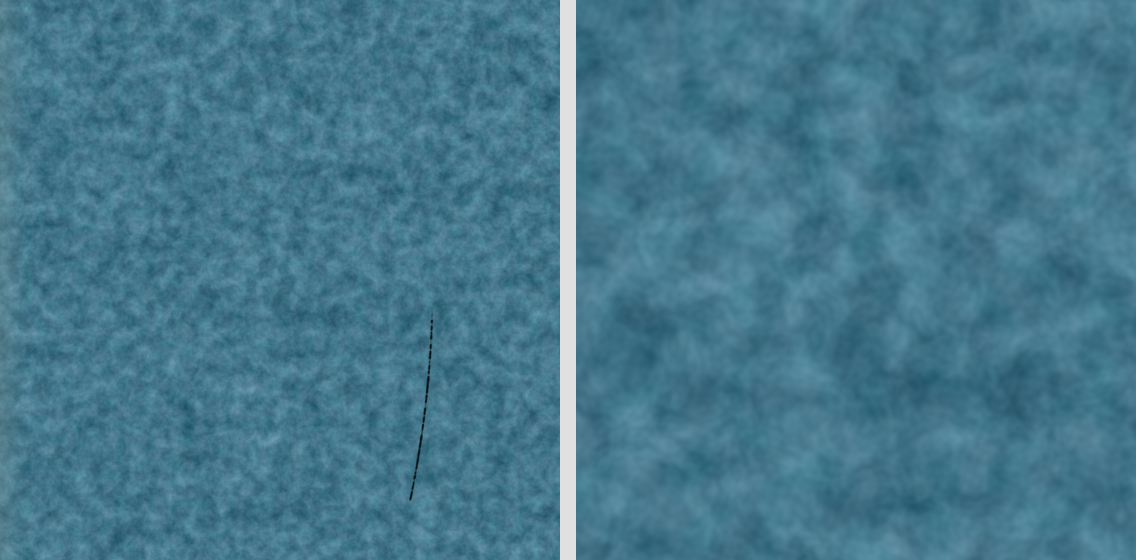
Left: the whole. Right: its middle third, enlarged.
Reproduce this texture procedurally as a WebGL 1 fragment shader.

```glsl
precision highp float;
// Soft mottled teal felt with a faded left edge and one thin, broken dark scratch.

uniform vec2 u_resolution;

#define BASE_COLOR vec3(0.266, 0.466, 0.546)
#define EDGE_COLOR vec3(0.390, 0.530, 0.560)
#define SCRATCH_COLOR vec3(0.03, 0.06, 0.07)
#define MOTTLE_SCALE 31.0
#define MOTTLE_CONTRAST 0.122
#define TINT_AMOUNT 0.035
#define WARP_AMOUNT 0.006
#define EDGE_WIDTH 0.045
#define SCRATCH_TOP vec2(0.772, 0.450)
#define SCRATCH_BOTTOM vec2(0.732, 0.104)
#define SCRATCH_BOW 0.008
#define SCRATCH_HALF_WIDTH 0.0019

// Random unit gradient for a lattice corner
vec2 cornerGradient(vec2 cell) {
  vec3 p = fract(vec3(cell.xyx) * vec3(0.1031, 0.1030, 0.0973));
  p += dot(p, p.yzx + 33.33);
  float angle = 6.28318 * fract((p.x + p.y) * p.z);
  return vec2(cos(angle), sin(angle));
}

float gradientNoise(vec2 p) {
  vec2 cell = floor(p);
  vec2 f = p - cell;
  vec2 blend = f * f * f * (f * (f * 6.0 - 15.0) + 10.0);
  vec2 right = vec2(1.0, 0.0);
  vec2 up = vec2(0.0, 1.0);
  float a = dot(cornerGradient(cell), f);
  float b = dot(cornerGradient(cell + right), f - right);
  float c = dot(cornerGradient(cell + up), f - up);
  float d = dot(cornerGradient(cell + 1.0), f - 1.0);
  return mix(mix(a, b, blend.x), mix(c, d, blend.x), blend.y);
}

// Octaves turned against each other so that no lattice shows
float mottle(vec2 p) {
  mat2 turn = mat2(0.8, 0.6, -0.6, 0.8);
  float sum = 0.0;
  float weight = 1.0;
  for (int i = 0; i < 4; i++) {
    sum += weight * gradientNoise(p);
    p = turn * p * 1.87 + 17.3;
    weight *= 0.68;
  }
  return sum;
}

// Coverage of the bowed scratch, tapered and broken along its length
float scratch(vec2 uv, float pixel) {
  float t = (SCRATCH_TOP.y - uv.y) / (SCRATCH_TOP.y - SCRATCH_BOTTOM.y);
  float center = mix(SCRATCH_TOP.x, SCRATCH_BOTTOM.x, t) + SCRATCH_BOW * 4.0 * t * (1.0 - t);
  float wear = gradientNoise(vec2(uv.y * 150.0, 4.3));
  float halfWidth = SCRATCH_HALF_WIDTH * (0.85 + 0.5 * wear);
  float line = 1.0 - smoothstep(halfWidth - pixel, halfWidth + pixel, abs(uv.x - center));
  float ends = smoothstep(-0.01, 0.05, t) * (1.0 - smoothstep(0.985, 1.0, t));
  float breaks = smoothstep(-0.35, 0.0, wear + 0.25 * (t - 0.3));
  return line * ends * mix(0.3, 1.0, breaks);
}

void main() {
  float pixel = 1.0 / min(u_resolution.x, u_resolution.y);
  vec2 uv = gl_FragCoord.xy * pixel;

  // Felt fibres: warped clumps over broad, faint shading
  vec2 warp = vec2(gradientNoise(uv * 24.0 + 5.7), gradientNoise(uv * 24.0 + 71.2));
  vec2 fibre = uv + WARP_AMOUNT * warp;
  float tone = mottle(fibre * MOTTLE_SCALE) + 0.4 * gradientNoise(uv * 9.0 + 40.6);
  vec3 color = BASE_COLOR + MOTTLE_CONTRAST * tone;

  // Slight drift between greener and bluer dye
  float tint = gradientNoise(uv * 42.0 + 90.4);
  color += TINT_AMOUNT * tint * vec3(-0.8, 0.4, 0.1);

  // Ragged fading along the left side
  float edge = 1.0 - smoothstep(0.0, EDGE_WIDTH, uv.x + 0.012 * tone);
  color = mix(color, EDGE_COLOR + 0.6 * MOTTLE_CONTRAST * tone, 0.5 * edge);

  color = mix(color, SCRATCH_COLOR, scratch(uv, pixel));
  gl_FragColor = vec4(color, 1.0);
}
```
